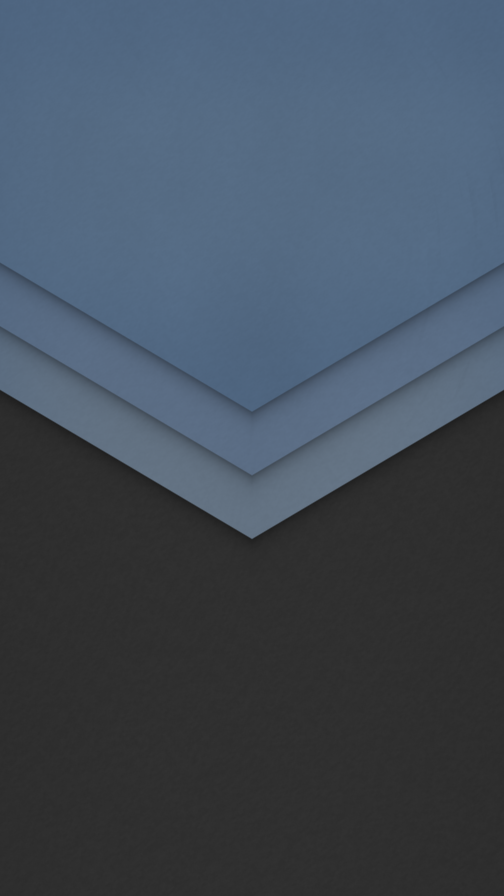
Reproduce this background procedurally as a WebGL 2 fragment shader.

```glsl
#version 300 es
precision highp float;

uniform vec2 u_resolution;
out vec4 outColor;

// Layout, in units of the canvas height
const int SHEETS = 3;
const float LOWEST_TIP = 0.3984;
const float TIP_STEP = 0.071;
const float SLOPE = 0.592;

// Shadows under the sheets
const float SHADOW_REACH = 0.0085;
const float SHADOW_DEPTH = 0.36;

// Paper texture
const float GRAIN_SCALE = 330.0;
const float SHEET_GRAIN = 0.035;
const float BASE_GRAIN = 0.10;
const float MOTTLE = 0.035;
const float SCRATCH = 0.02;

// Colours, from the lowest sheet to the top one
const vec3 CHARCOAL = vec3(0.186, 0.186, 0.186);
const vec3 SHEET_COLOR[SHEETS] = vec3[SHEETS](
  vec3(0.395, 0.455, 0.520),
  vec3(0.360, 0.432, 0.525),
  vec3(0.338, 0.424, 0.520)
);
const vec3 DEEP_BLUE = vec3(0.285, 0.375, 0.485);

float hash(vec2 p) {
  return fract(sin(dot(p, vec2(127.1, 311.7))) * 43758.5453);
}

float valueNoise(vec2 p) {
  vec2 cell = floor(p);
  vec2 f = fract(p);
  f = f * f * (3.0 - 2.0 * f);
  float low = mix(hash(cell), hash(cell + vec2(1.0, 0.0)), f.x);
  float high = mix(hash(cell + vec2(0.0, 1.0)), hash(cell + 1.0), f.x);
  return mix(low, high, f.y);
}

float fbm(vec2 p) {
  float sum = 0.0;
  float weight = 0.5;
  for (int i = 0; i < 4; i++) {
    sum += weight * valueNoise(p);
    p = p * 2.03 + 17.3;
    weight *= 0.5;
  }
  return sum;
}

// Fine fibres, slightly stretched along a diagonal
float paperGrain(vec2 p) {
  vec2 q = mat2(0.8, -0.6, 0.6, 0.8) * p * GRAIN_SCALE;
  return 0.6 * valueNoise(q * vec2(0.6, 1.0)) + 0.4 * valueNoise(q * 1.9) - 0.5;
}

// Distance to the V edge: positive inside the sheet
float sheetDistance(vec2 p, float tip) {
  return (p.y - tip - SLOPE * abs(p.x)) / sqrt(1.0 + SLOPE * SLOPE);
}

void main() {
  vec2 p = gl_FragCoord.xy / u_resolution.y;
  float halfWidth = 0.5 * u_resolution.x / u_resolution.y;
  p.x -= halfWidth;
  float side = abs(p.x) / halfWidth;
  float pixel = 1.0 / u_resolution.y;

  float grain = paperGrain(p);
  float mottle = fbm(p * vec2(9.0, 6.0) + 4.0) - 0.47;

  // Charcoal ground
  vec3 color = CHARCOAL * (1.0 + BASE_GRAIN * grain + 0.5 * MOTTLE * mottle);
  color *= 1.0 - 0.04 * side * side;

  // Faint curved scratches near the right edge
  float arc = length(p - vec2(-0.12, 0.72));
  float scratch = smoothstep(0.72, 0.9, valueNoise(vec2(arc * 170.0, p.y * 14.0)));
  scratch *= smoothstep(0.45, 0.95, p.x / halfWidth);

  // Sheets, stacked from the lowest to the top one
  for (int i = 0; i < SHEETS; i++) {
    float d = sheetDistance(p, LOWEST_TIP + TIP_STEP * float(i));
    float shadow = SHADOW_DEPTH * exp(min(d, 0.0) / SHADOW_REACH);

    vec3 sheet = mix(SHEET_COLOR[i], DEEP_BLUE, 0.3 * side * side * side);
    if (i == SHEETS - 1) {
      // Worn light centre, deeper blue toward the top and the tip
      float fade = 0.55 * smoothstep(0.78, 0.54, p.y) + 0.5 * smoothstep(0.84, 1.0, p.y);
      sheet = mix(sheet, DEEP_BLUE, min(fade, 1.0));
    }
    sheet *= 1.0 + SHEET_GRAIN * grain + MOTTLE * mottle * 2.0 - SCRATCH * scratch;

    color = mix(color * (1.0 - shadow), sheet, smoothstep(-pixel, pixel, d));
  }

  outColor = vec4(color, 1.0);
}
```
